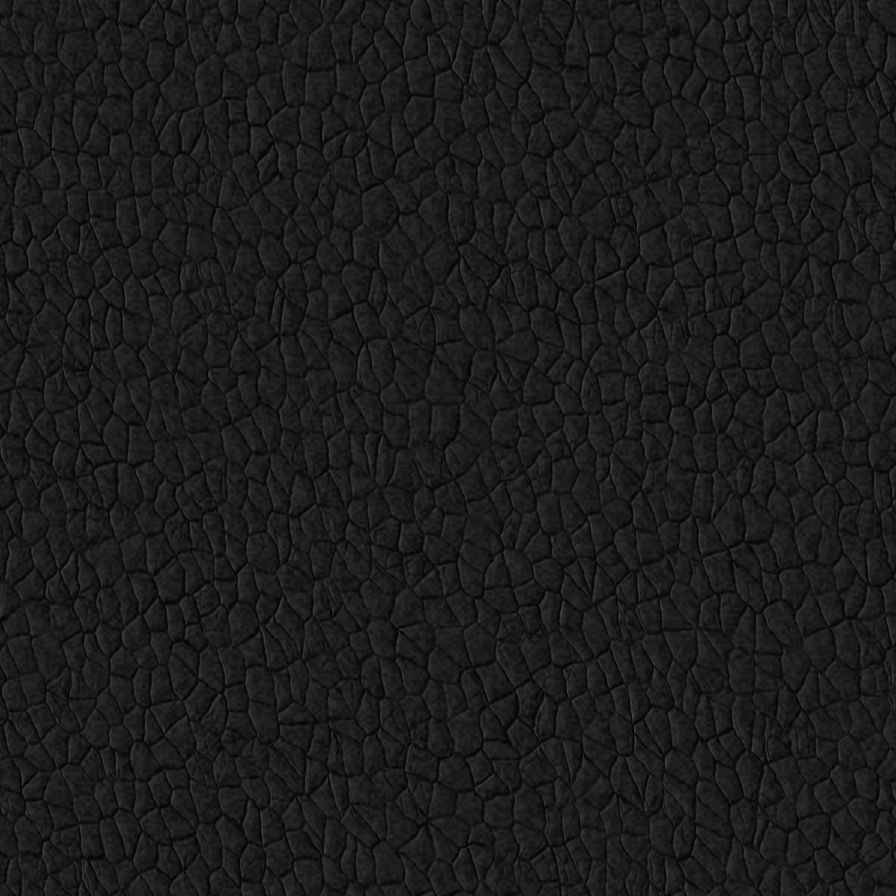
A WebGL 1 fragment shader for this texture:

```glsl
precision highp float;
// Black pebbled leather: creased, steeply elongated grain cells lit from the left.
uniform vec2 u_resolution;

float hash(vec2 p) {
  return fract(sin(dot(p, vec2(127.1, 311.7))) * 43758.5453);
}

vec2 hash2(vec2 p) {
  return vec2(hash(p), hash(p + 57.3));
}

float noise(vec2 p) {
  vec2 i = floor(p), f = fract(p);
  f = f * f * (3.0 - 2.0 * f);
  return mix(mix(hash(i), hash(i + vec2(1.0, 0.0)), f.x),
             mix(hash(i + vec2(0.0, 1.0)), hash(i + 1.0), f.x), f.y);
}

vec2 noise2(vec2 p) {
  return vec2(noise(p), noise(p + 31.7)) - 0.5;
}

// Distance to the nearest border between irregular cells
float borderDistance(vec2 p) {
  vec2 cell = floor(p), f = fract(p);
  vec2 nearest = vec2(0.0);
  float best = 9.0;
  for (int y = -1; y <= 1; y++) {
    for (int x = -1; x <= 1; x++) {
      vec2 o = vec2(float(x), float(y));
      vec2 r = o + 0.08 + 0.84 * hash2(cell + o) - f;
      float d = dot(r, r);
      if (d < best) {
        best = d;
        nearest = r;
      }
    }
  }
  float border = 9.0;
  for (int y = -2; y <= 2; y++) {
    for (int x = -2; x <= 2; x++) {
      vec2 o = vec2(float(x), float(y));
      vec2 r = o + 0.08 + 0.84 * hash2(cell + o) - f;
      vec2 across = r - nearest;
      if (dot(across, across) > 0.0001) {
        border = min(border, dot(0.5 * (r + nearest), normalize(across)));
      }
    }
  }
  return border;
}

// x: surface height, y: crease depth
vec2 leather(vec2 p) {
  float depth = mix(0.45, 1.2, noise(p * 38.0 + 9.0));
  float fineDepth = 0.5 * smoothstep(0.45, 0.85, noise(p * 30.0 + 70.0));

  // Bend the hide broadly, then make each crease wander
  p += 0.030 * noise2(p * 5.0) + 0.008 * noise2(p * 36.0) + 0.003 * noise2(p * 110.0);
  vec2 grain = vec2(dot(p, vec2(0.95, 0.31)) * 41.0, dot(p, vec2(-0.31, 0.95)) * 26.0);

  float d = borderDistance(grain);
  float fineD = borderDistance(grain * 1.4 + 40.0) / 1.4;
  float crease = depth * exp(-d * d / 0.0052);
  float wrinkle = fineDepth * exp(-fineD * fineD / 0.004);
  float total = max(crease, wrinkle);
  return vec2(0.75 * smoothstep(0.0, 0.5, d) - total, total);
}

void main() {
  vec2 p = gl_FragCoord.xy / min(u_resolution.x, u_resolution.y);
  float e = 0.0014;
  vec2 surface = leather(p);
  vec2 slope = vec2(leather(p + vec2(e, 0.0)).x, leather(p + vec2(0.0, e)).x) - surface.x;

  // Side light, with shadows softer than highlights
  float light = dot(slope, vec2(0.95, -0.3));
  light *= light > 0.0 ? 0.22 : 0.11;

  // Fine pores over the pebbles
  float pores = 0.7 * noise(p * 300.0) + 0.3 * noise(p * 130.0 + 20.0) - 0.5;

  float shade = 0.112 + light - 0.055 * surface.y + 0.095 * pores;
  gl_FragColor = vec4(vec3(clamp(shade, 0.03, 0.29)), 1.0);
}
```
